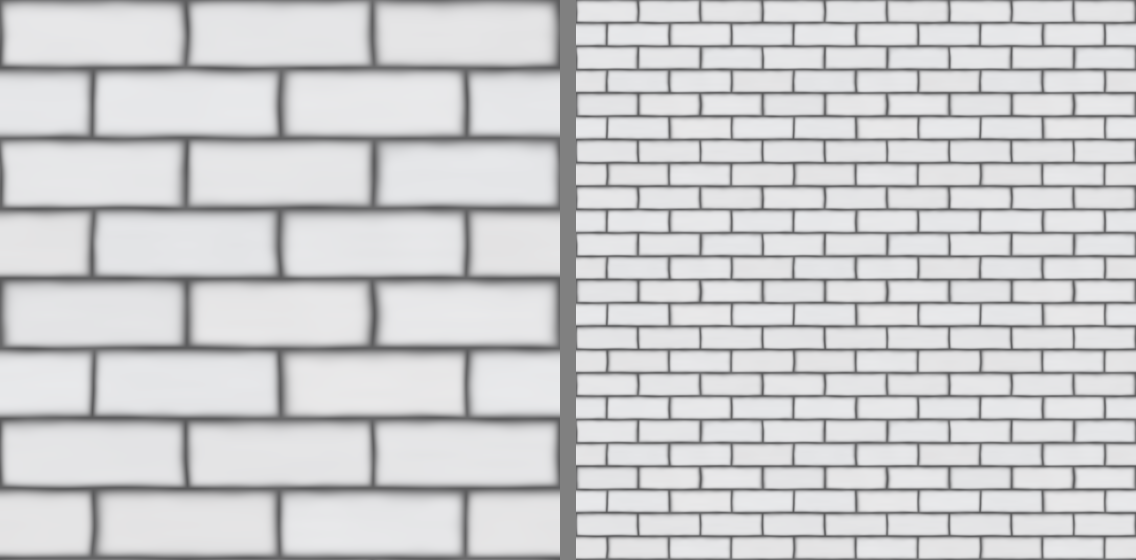
Left: one tile. Right: repeated 3 by 3.
A Shadertoy shader for this pattern:

```glsl
// Glossy white wall tiles in running bond with soft dark joints, seamless in both directions.

const vec2 TILE_COUNT = vec2(3.0, 8.0);
const float JOINT_LIFT = 0.003;
const vec3 JOINT_COLOR = vec3(0.385, 0.385, 0.39);
const vec3 GLAZE_COLOR = vec3(0.899, 0.900, 0.906);

float hash(vec2 p) {
    return fract(sin(dot(p, vec2(127.1, 311.7))) * 43758.5453);
}

// Value noise that wraps after a whole number of cells
float wrapNoise(vec2 uv, vec2 cells, float seed) {
    vec2 p = uv * cells;
    vec2 i = floor(p);
    vec2 f = fract(p);
    f = f * f * (3.0 - 2.0 * f);
    vec2 lo = mod(i, cells) + seed;
    vec2 hi = mod(i + 1.0, cells) + seed;
    float bottom = mix(hash(lo), hash(vec2(hi.x, lo.y)), f.x);
    float top = mix(hash(vec2(lo.x, hi.y)), hash(hi), f.x);
    return mix(bottom, top, f.y);
}

// Shadow reach on the left, right, bottom and top sides of a tile
vec4 shadowReach(vec2 id) {
    vec4 random = vec4(hash(id + 11.3), hash(id + 23.7),
                       hash(id + 37.1), hash(id + 51.9));
    return mix(vec4(0.0062, 0.0062, 0.0058, 0.0095),
               vec4(0.0120, 0.0120, 0.0085, 0.0125), random);
}

// Light falling on a tile: zero in the joints, one on the open face
float edgeLight(vec2 local, vec4 reach) {
    vec4 dist = vec4(local.x, 1.0 - local.x, local.y, 1.0 - local.y)
              / TILE_COUNT.xxyy;
    vec4 light = 1.0 - exp(-pow(max(dist, 0.0) / reach, vec4(1.45)));
    return light.x * light.y * light.z * light.w;
}

// Glaze with a slight tint per tile, faint streaks and soft clouding
vec3 glaze(vec2 uv, vec2 id) {
    float tone = (hash(id + 5.2) - 0.5) * 0.016;
    float warmth = (hash(id + 71.4) - 0.5) * 0.006;
    float streaks = (wrapNoise(uv, vec2(9.0, 64.0), 3.0) - 0.5) * 0.008;
    float clouds = (wrapNoise(uv, vec2(12.0, 16.0), 19.0) - 0.5) * 0.010;
    return GLAZE_COLOR + tone + streaks + clouds + vec3(warmth, 0.0, -warmth);
}

void mainImage(out vec4 fragColor, in vec2 fragCoord) {
    vec2 uv = fragCoord / iResolution.xy;

    // Slightly uneven setting of the tiles
    vec2 wobble = vec2(wrapNoise(uv, vec2(6.0, 16.0), 7.0),
                       wrapNoise(uv, vec2(9.0, 8.0), 43.0)) - 0.5;
    vec2 p = uv - vec2(0.0, JOINT_LIFT) + wobble * vec2(0.0045, 0.0025);

    // Running bond: every other row moves by half a tile
    vec2 grid = p * TILE_COUNT;
    grid.x += 0.5 * mod(floor(grid.y) + 1.0, 2.0);
    vec2 id = mod(floor(grid), TILE_COUNT);

    // Shadows and joint tone vary gently along the lines
    float wear = wrapNoise(uv, vec2(24.0, 32.0), 61.0);
    vec4 reach = shadowReach(id) * mix(0.88, 1.12, wear);
    vec3 joint = JOINT_COLOR + (wrapNoise(uv, vec2(18.0, 24.0), 83.0) - 0.5) * 0.07;

    vec3 color = mix(joint, glaze(uv, id), edgeLight(fract(grid), reach));
    fragColor = vec4(color, 1.0);
}
```
